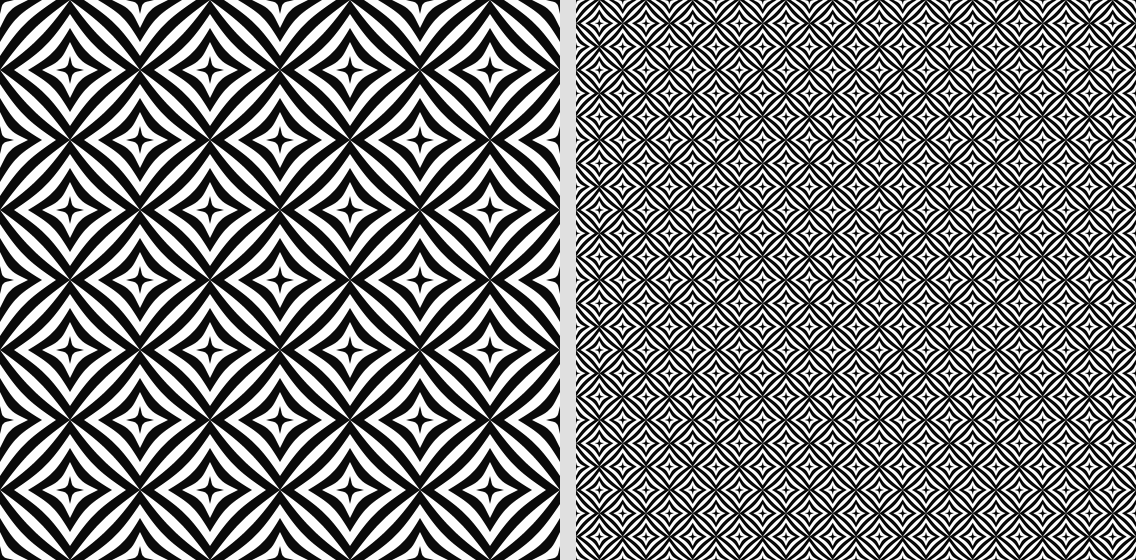
Left, the tile; right, the same tile 3 across and 3 down.
Reproduce this pattern procedurally as a Shadertoy shader.

```glsl
// Op-art lattice: nested black and white four-pointed stars in diamond cells.
// Mirror folding reduces the plane to one quadrant of a diamond, where bands of
// diamond distance bow inward by half a band between the axes.

// Folds the plane into one quadrant of a diamond centred on its star.
vec2 foldToDiamond(vec2 p) {
    vec2 q = abs(mod(p + 1.0, 2.0) - 1.0);
    return q.x + q.y > 1.0 ? 1.0 - q : q;
}

// Returns 1 on white bands and 0 on black ones.
float starBands(vec2 p) {
    vec2 q = foldToDiamond(p);
    float reach = q.x + q.y;                                // 0 at star, 1 at cell edge
    float axial = abs(q.x - q.y) / max(reach, 1e-4);        // 0 on diagonal, 1 on axis
    float sharpness = mix(3.0, 2.0, smoothstep(0.1, 0.4, reach));
    float band = 5.0 * reach - 0.5 * pow(axial, sharpness);
    return step(cos(3.14159 * band), 0.0);
}

void mainImage(out vec4 fragColor, in vec2 fragCoord) {
    // Average a 5 by 5 grid of samples to smooth edges and meeting points.
    const int GRID = 5;
    float white = 0.0;
    for (int j = 0; j < GRID; j++) {
        for (int i = 0; i < GRID; i++) {
            vec2 offset = (vec2(i, j) + 0.5) / float(GRID) - 0.5;
            vec2 uv = (fragCoord + offset) / iResolution.xy;
            white += starBands(uv * 8.0);                   // four repeats each way
        }
    }
    white /= float(GRID * GRID);

    fragColor = vec4(mix(vec3(0.04), vec3(0.995), white), 1.0);
}
```
